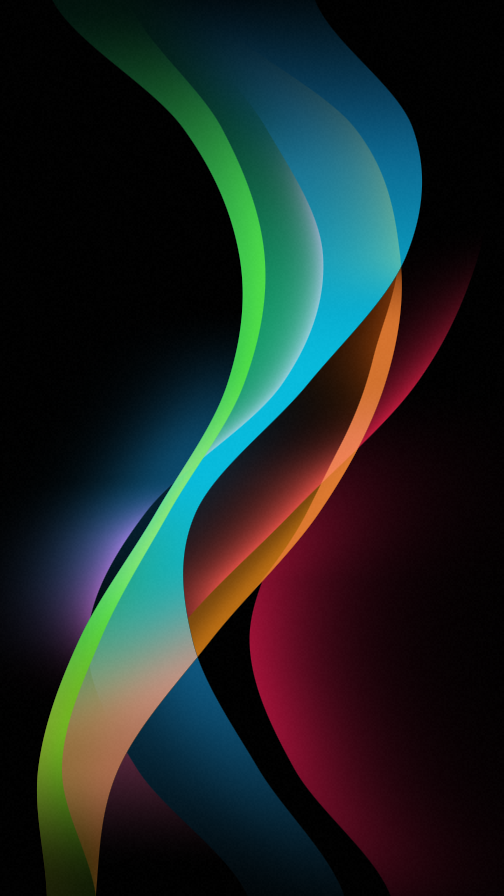
Give the GLSL for this background, as a WebGL 2 fragment shader.

```glsl
#version 300 es
precision highp float;
// Luminous silk ribbons winding down a black background.
// Each edge is a smooth spline x(s), s running from top to bottom; the
// regions between edges get gradients, and soft glows fall off from them.
uniform vec2 u_resolution;
out vec4 outColor;

#define CYAN    vec3(0.03, 0.73, 0.86)
#define BLUE    vec3(0.05, 0.34, 0.50)
#define TEAL    vec3(0.06, 0.56, 0.38)
#define GREEN   vec3(0.30, 0.86, 0.28)
#define OLIVE   vec3(0.44, 0.70, 0.13)
#define PINK    vec3(0.52, 0.22, 0.46)
#define PEACH   vec3(0.77, 0.57, 0.50)
#define ORANGE  vec3(0.88, 0.48, 0.20)
#define AMBER   vec3(0.72, 0.42, 0.07)
#define RED     vec3(0.84, 0.29, 0.25)
#define CRIMSON vec3(0.60, 0.06, 0.20)
#define GRAIN   0.012

// Catmull-Rom curve through eight evenly spaced heights
float edge(float s, vec4 a, vec4 b) {
  float k[8] = float[8](a.x, a.y, a.z, a.w, b.x, b.y, b.z, b.w);
  float u = clamp(s, 0.0, 0.9999) * 7.0;
  int i = int(u);
  float t = u - float(i);
  float p0 = k[max(i - 1, 0)], p1 = k[i], p2 = k[i + 1], p3 = k[min(i + 2, 7)];
  return p1 + 0.5 * t * (p2 - p0 + t * (2.0 * p0 - 5.0 * p1 + 4.0 * p2 - p3
       + t * (3.0 * (p1 - p2) + p3 - p0)));
}

// Smooth coverage of the positive side of a signed offset
float side(float d) { return clamp(0.5 + d / max(fwidth(d), 1e-5), 0.0, 1.0); }

// Fades in from a to b and out from c to d
float span(float s, float a, float b, float c, float d) {
  return smoothstep(a, b, s) * (1.0 - smoothstep(c, d, s));
}

float glow(float d, float w) { return exp(-max(d, 0.0) / w); }

float hash(vec2 p) {
  vec3 q = fract(vec3(p.xyx) * 0.1031);
  q += dot(q, q.yzx + 33.33);
  return fract((q.x + q.y) * q.z);
}

void main() {
  vec2 uv = gl_FragCoord.xy / u_resolution;
  float x = uv.x, s = 1.0 - uv.y;

  // Ribbon edges
  float outer = edge(s, vec4(.104, .363, .475, .451), vec4(.310, .157, .076, .093));
  float inner = edge(s, vec4(.255, .440, .525, .484), vec4(.336, .199, .123, .190));
  float pink  = edge(s, vec4(.347, .528, .641, .560), vec4(.290, .174, .271, .491));
  float blue  = edge(s, vec4(.625, .819, .806, .611), vec4(.389, .382, .512, .683));
  float gold  = edge(s, vec4(.394, .704, .794, .764), vec4(.634, .419, .236, .190));
  float red   = edge(s, vec4(.970, .980, .949, .826), vec4(.581, .340, .231, .225));
  float wine  = edge(s, vec4(.700, .700, .700, .690), vec4(.579, .495, .583, .775));
  float goldIn = gold - 0.038 * span(s, 0.26, 0.40, 0.50, 0.68);
  float bodyEnd = s < 0.5 ? blue : min(blue, gold);
  float wineEdge = max(gold, wine);

  float rOuter = side(x - outer), rPink = side(x - pink), rBlue = side(x - blue);
  float rGold = side(x - gold), rRed = side(x - red);
  float body = rOuter * (1.0 - side(x - bodyEnd));
  vec3 col = vec3(0.004);

  // Blue and violet haze on the left
  float d = min(outer, pink) - x;
  float haze = exp(-d * d / 0.022) * span(s, 0.34, 0.52, 0.56, 0.76);
  col += BLUE * haze * mix(0.8, 0.35, rPink);
  col += PINK * (1.0 - rPink) * glow(pink - x, 0.06) * span(s, 0.53, 0.61, 0.65, 0.80);

  // Crimson veil and the streak rising to the right
  float veil = glow(pow(max(x - wineEdge, 0.0), 1.3), 0.09);
  col += CRIMSON * veil * side(x - wineEdge) * rRed * span(s, 0.42, 0.73, 0.76, 1.10);
  col += vec3(0.75, 0.10, 0.23) * glow(red - x, 0.08) * rGold * (1.0 - rRed)
       * span(s, 0.25, 0.48, 0.55, 0.60);

  // Dark hollow with brown, red and amber light
  float hollow = rBlue * (1.0 - rGold) * smoothstep(0.26, 0.31, s);
  vec3 warm = vec3(0.42, 0.18, 0.03) * glow(goldIn - x, 0.09) * span(s, 0.27, 0.32, 0.37, 0.52);
  warm += RED * glow(red - x, 0.085) * span(s, 0.43, 0.54, 0.64, 0.75);
  vec3 amber = AMBER * mix(0.65, 1.0, smoothstep(red, gold, x));
  col += hollow * mix(warm, amber, rRed);
  float strip = hollow * side(x - goldIn) * span(s, 0.26, 0.37, 0.62, 0.69);
  col = mix(col, ORANGE + vec3(0.08, 0.05, 0.14) * (1.0 - rRed) * smoothstep(0.42, 0.5, s), strip * 0.9);

  // Blue tail at the bottom, violet left of the pink edge
  vec3 tail = BLUE * (1.0 - smoothstep(0.70, 1.08, s)) * mix(0.55, 1.0, smoothstep(pink, blue, x));
  vec3 violet = vec3(0.36, 0.16, 0.25) * (1.0 - smoothstep(0.80, 0.97, s));
  col += rGold * (1.0 - rBlue) * smoothstep(0.68, 0.72, s) * mix(violet, tail, rPink);

  // Main ribbon: green, then blue to cyan, then peach
  vec3 green = TEAL * mix(0.12, 1.05, smoothstep(-0.02, 0.40, s));
  green += PINK * glow(pink - x, 0.035) * span(s, 0.12, 0.28, 0.50, 0.57);
  vec3 water = mix(BLUE, CYAN, smoothstep(0.08, 0.43, s)) * smoothstep(-0.06, 0.20, s);
  water += vec3(0.30, 0.13, -0.06) * (1.0 - rGold) * glow(gold - x, 0.10) * span(s, 0.03, 0.25, 0.28, 0.36);
  water = mix(water, vec3(0.18, 0.62, 0.45), glow(x - outer, 0.13) * smoothstep(0.52, 0.68, s));
  float split = mix(smoothstep(pink - 0.15, pink + 0.10, x), rPink, smoothstep(0.08, 0.23, s));
  vec3 silk = mix(green, water, split);
  vec3 flesh = mix(PEACH, vec3(0.66, 0.42, 0.30), smoothstep(0.74, 0.86, s));
  flesh = mix(flesh, vec3(0.30, 0.19, 0.06), smoothstep(0.85, 0.97, s));
  flesh = mix(flesh * vec3(0.86, 1.0, 0.78), flesh, smoothstep(inner, gold, x));
  silk = mix(silk, flesh, smoothstep(0.63, 0.79, s + 0.25 * (x - 0.30)));
  col = mix(col, silk, body);

  // Bright green rim, turning olive and dark near the bottom
  vec3 rim = mix(GREEN, vec3(0.52, 0.90, 0.48), span(s, 0.40, 0.54, 0.60, 0.72));
  rim = mix(rim, OLIVE, smoothstep(0.65, 0.80, s)) * (1.0 - 0.85 * smoothstep(0.80, 1.0, s));
  float rimLight = smoothstep(0.0, 0.33, s) * mix(0.8, 1.0, smoothstep(outer, inner, x));
  col = mix(col, rim, body * (1.0 - side(x - inner)) * rimLight);

  // Fine grain hides banding
  col += (hash(floor(uv * vec2(288.0, 512.0))) - 0.5) * GRAIN;
  outColor = vec4(clamp(col, 0.0, 1.0), 1.0);
}
```
